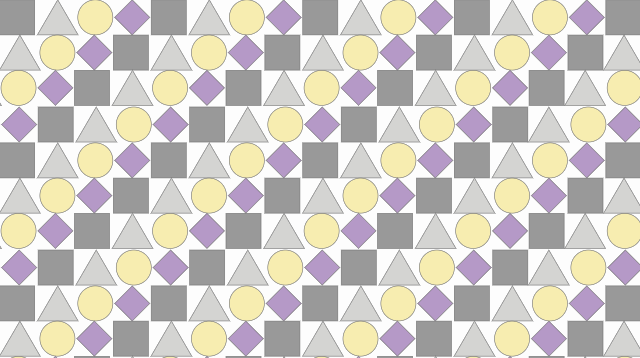
Reproduce this pattern procedurally as a Shadertoy shader.

```glsl
#define CANVAS_HEIGHT 429.0
#define PERIOD vec2(181.6, 171.4)
#define FIRST_CENTER vec2(20.6, 20.8)
#define HALF_SIZE 21.0
#define TRIANGLE_HALF_BASE 24.4
#define LINE_WIDTH 0.7
#define PAPER vec3(0.994)
#define INK vec3(0.43)
#define GREY vec3(0.6)
#define SILVER vec3(0.83, 0.83, 0.825)
#define YELLOW vec3(0.97, 0.93, 0.69)
#define PURPLE vec3(0.71, 0.6, 0.78)

// Distances, with y pointing down
float squareDist(vec2 p) {
    p = abs(p) - HALF_SIZE;
    return max(p.x, p.y);
}

float triangleDist(vec2 p) {
    vec2 sideNormal = normalize(vec2(2.0 * HALF_SIZE, -TRIANGLE_HALF_BASE));
    float side = dot(vec2(abs(p.x), p.y + HALF_SIZE), sideNormal);
    return max(side, p.y - HALF_SIZE);
}

float circleDist(vec2 p) {
    return length(p) - HALF_SIZE;
}

float diamondDist(vec2 p) {
    return (abs(p.x) + abs(p.y) - HALF_SIZE) * 0.7071;
}

float shapeDist(int kind, vec2 p) {
    if (kind == 0) return squareDist(p);
    if (kind == 1) return triangleDist(p);
    if (kind == 2) return circleDist(p);
    return diamondDist(p);
}

float coverage(float d, float pixel) {
    return clamp(0.5 - d / pixel, 0.0, 1.0);
}

void mainImage(out vec4 fragColor, in vec2 fragCoord) {
    float pixel = CANVAS_HEIGHT / iResolution.y;
    vec2 p = vec2(fragCoord.x, iResolution.y - fragCoord.y) * pixel;

    vec3 fills[4] = vec3[4](GREY, SILVER, YELLOW, PURPLE);
    vec4 shapeX = vec4(0.0, 48.6, 93.6, 137.8);
    // Hand-placed rows: slightly uneven spacing and stagger
    vec4 rowY = vec4(0.0, 42.2, 84.5, 128.4);
    vec4 rowNudge = vec4(0.0, 0.0, -1.2, 0.7);

    vec3 color = PAPER;
    for (int row = 0; row < 4; row++) {
        float stagger = rowNudge[row] - 0.25 * PERIOD.x * float(row);
        for (int kind = 0; kind < 4; kind++) {
            vec2 q = p - FIRST_CENTER - vec2(stagger + shapeX[kind], rowY[row]);
            q -= PERIOD * round(q / PERIOD);

            // Triangles near the right edge sit a little further left
            if (kind == 1 && p.x - q.x > 640.0) q.x += 2.4;

            // Fill, then a thin centred outline
            float d = shapeDist(kind, q);
            float outer = coverage(d - 0.5 * LINE_WIDTH, pixel);
            float inner = coverage(d + 0.5 * LINE_WIDTH, pixel);
            color = mix(color, fills[kind], coverage(d, pixel));
            color = mix(color, INK, outer - inner);
        }
    }
    fragColor = vec4(color, 1.0);
}
```
